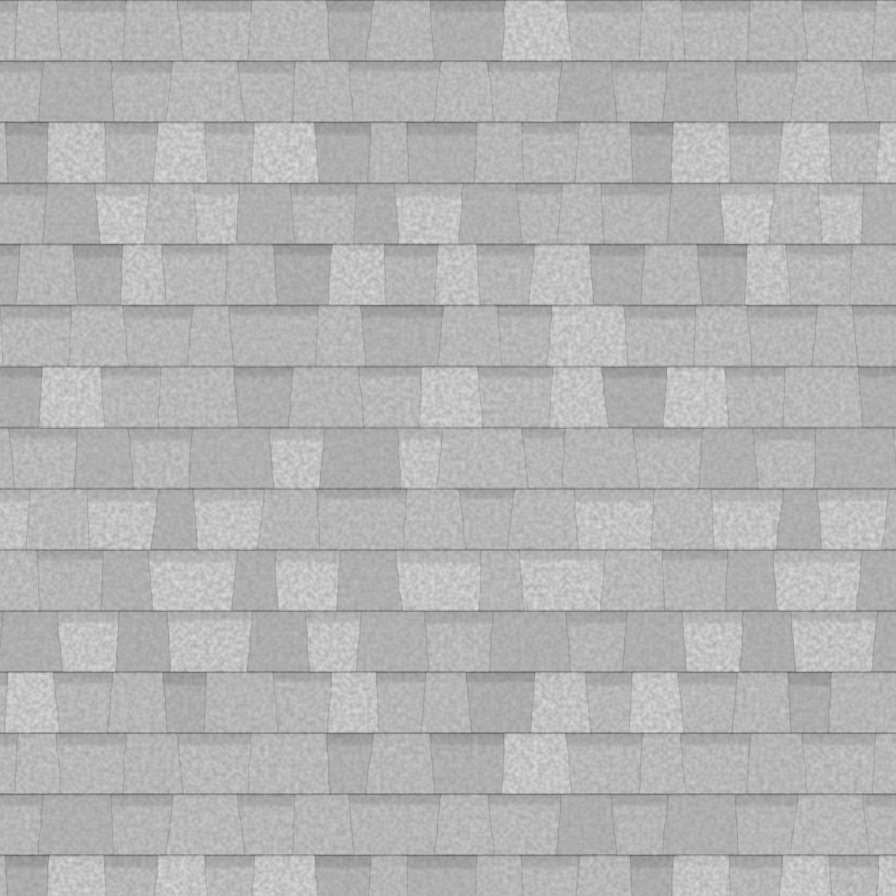
This texture is drawn by a Shadertoy shader. Its source:

```glsl
// Grey laminated roof shingles: courses of raised, tapered tabs alternating with
// recessed ones that catch a shadow along the top. Jittered edges and hashed tones
// vary each tab, the layout wraps over a large tile, and noise adds mineral grain.

const float COURSES = 14.667;        // courses down the canvas
const float TILE_COURSES = 12.0;     // courses before the layout repeats
const float TILE_WIDTH = 0.697;      // horizontal repeat, in canvas units
const float EDGE_JITTER = 0.46;      // edge displacement, in tab widths
const float TAPER = 0.09;            // edge slant over one course, in tab widths
const float WAVINESS = 0.025;        // cut irregularity, in tab widths

const float DARK_TONE = 0.683;
const float MID_TONE = 0.718;
const float LIGHT_TONE = 0.765;
const float TONE_VARIATION = 0.016;

const float SHADOW_DEPTH = 0.19;     // fraction of the course height
const float SHADOW_STRENGTH = 0.058;
const float SEAM_HALF_WIDTH = 0.0008;
const float SEAM_STRENGTH = 0.075;
const float COURSE_HALF_WIDTH = 0.0012;
const float COURSE_STRENGTH = 0.14;
const float GRAIN_SCALE = 210.0;
const float GRAIN_STRENGTH = 0.085;

float hash(vec2 p) {
    vec3 q = fract(vec3(p.xyx) * 0.1031);
    q += dot(q, q.yzx + 33.33);
    return fract((q.x + q.y) * q.z);
}

float cornerSlope(vec2 corner, vec2 offset) {
    float angle = 6.2832 * hash(corner);
    return dot(vec2(cos(angle), sin(angle)), offset);
}

float gradientNoise(vec2 p) {
    vec2 i = floor(p), f = fract(p);
    vec2 w = f * f * f * (f * (f * 6.0 - 15.0) + 10.0);
    vec2 e = vec2(1.0, 0.0);
    float low = mix(cornerSlope(i, f), cornerSlope(i + e, f - e), w.x);
    float high = mix(cornerSlope(i + e.yx, f - e.yx), cornerSlope(i + 1.0, f - 1.0), w.x);
    return mix(low, high, w.y);
}

// Coverage of a line, given the distance to its centre.
float lineMask(float dist, float halfWidth, float pixel) {
    return clamp((halfWidth - dist) / pixel + 0.5, 0.0, 1.0);
}

// Position of edge k; even edges start a raised tab, which widens downwards.
float edgePosition(float k, float row, float count, float down) {
    vec2 id = vec2(mod(k, count), row);
    float side = mod(k, 2.0) < 0.5 ? -1.0 : 1.0;
    float slant = TAPER * mix(0.4, 1.4, hash(id + 71.0));
    return k + EDGE_JITTER * (hash(id + 17.0) - 0.5) + side * slant * (down - 0.5);
}

// Tone of tab k, including the shadow when it is recessed.
float tabTone(float k, float row, float count, float down, float pixel) {
    vec2 id = vec2(mod(k, count), row);
    float recessed = mod(k, 2.0);
    float favoured = hash(vec2(row, 91.0)) < 0.55 ? 1.0 - recessed : recessed;
    float pick = 0.7 * hash(id + 37.0) + 0.3 * favoured;
    float tone = pick < 0.3 ? DARK_TONE : (pick < 0.67 ? MID_TONE : LIGHT_TONE);
    tone += TONE_VARIATION * (hash(id + 53.0) - 0.5);

    float depth = SHADOW_DEPTH * mix(0.85, 1.15, hash(id + 29.0));
    float softness = 0.03 + pixel * COURSES * 0.5;
    float shadow = 1.0 - smoothstep(depth - softness, depth + softness, down);
    return tone - recessed * shadow * SHADOW_STRENGTH;
}

void mainImage(out vec4 fragColor, in vec2 fragCoord) {
    vec2 uv = fragCoord / iResolution.y;
    float pixel = 1.0 / iResolution.y;

    // Course, and depth below its top edge
    float courseY = (1.0 - uv.y) * COURSES;
    float row = mod(floor(courseY), TILE_COURSES);
    float down = fract(courseY);

    // Nearest tab edge
    float count = hash(vec2(row, 5.0)) < 0.25 ? 12.0 : 10.0;
    float tabWidth = TILE_WIDTH / count;
    float x = uv.x / tabWidth + count * hash(vec2(row, 43.0));
    x += WAVINESS * gradientNoise(uv * vec2(40.0, 60.0));
    float k = floor(x + 0.5);
    float edgeDist = (x - edgePosition(k, row, count, down)) * tabWidth;

    // Tabs on both sides of the edge
    float rightSide = clamp(edgeDist / pixel + 0.5, 0.0, 1.0);
    float tone = mix(tabTone(k - 1.0, row, count, down, pixel),
                     tabTone(k, row, count, down, pixel), rightSide);

    // Mineral grain, coarser and stronger on light tabs
    float grain = gradientNoise(uv * GRAIN_SCALE)
                + 0.6 * gradientNoise(uv * GRAIN_SCALE * 0.57 + 40.0);
    tone += GRAIN_STRENGTH * grain * mix(0.65, 1.25, smoothstep(DARK_TONE, LIGHT_TONE, tone));

    // Cut seams, course lines and the soft shade beneath each course
    tone -= SEAM_STRENGTH * lineMask(abs(edgeDist), SEAM_HALF_WIDTH, pixel);
    float courseDist = min(down, 1.0 - down) / COURSES;
    tone -= COURSE_STRENGTH * lineMask(courseDist, COURSE_HALF_WIDTH, pixel);
    tone -= 0.035 * exp(-down / 0.06);

    fragColor = vec4(vec3(tone), 1.0);
}
```
